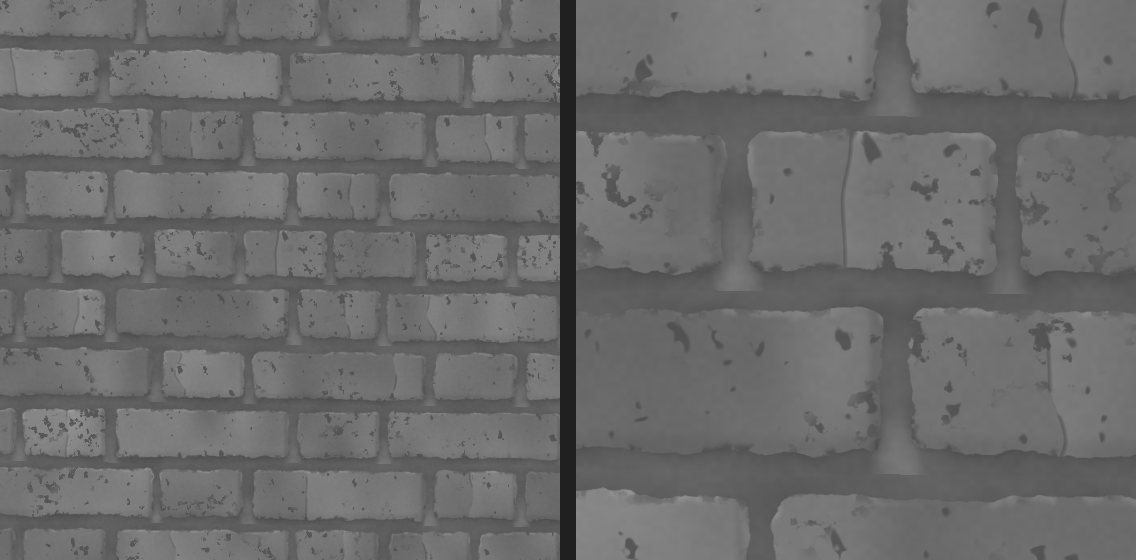
Left: the whole. Right: its middle third, enlarged.
Reproduce this texture procedurally as a WebGL 1 fragment shader.

```glsl
precision highp float;
// Worn grey brick wall: courses of short and long bricks over recessed mortar.
// Each pixel finds its brick, then a rounded-box distance roughened by noise
// drives the shading, chipped rims, cracks, pits and joint shadows.
uniform vec2 u_resolution;

const float PITCH = 0.1069;   // height of one course
const float UNIT = 0.1625;    // short brick plus joint; long bricks take two
const float ROW_SHIFT = 0.244;
const vec2 JOINT = vec2(0.0085, 0.0120);  // half joint widths
const float MORTAR = 0.375;
const float FACE = 0.462;
const float PIT = 0.31;

struct Brick { vec2 local; vec2 halfSize; vec2 id; };

float hash(vec2 p) {
  vec3 q = fract(p.xyx * 0.1031);
  q += dot(q, q.yzx + 33.33);
  return fract((q.x + q.y) * q.z);
}

float valueNoise(vec2 p) {
  vec2 i = floor(p), f = fract(p);
  f = f * f * (3.0 - 2.0 * f);
  return mix(mix(hash(i), hash(i + vec2(1.0, 0.0)), f.x),
             mix(hash(i + vec2(0.0, 1.0)), hash(i + 1.0), f.x), f.y);
}

float fbm(vec2 p) {
  float sum = 0.0, gain = 0.533;
  for (int i = 0; i < 4; i++) {
    sum += gain * valueNoise(p);
    p = p * 2.1 + 17.3;
    gain *= 0.5;
  }
  return sum;
}

// Bond: alternating short and long courses, with all-short and all-long ones.
Brick findBrick(vec2 p) {
  float row = floor(p.y / PITCH + ROW_SHIFT);
  float period = 3.0;
  float start = mod(row, 2.0) < 0.5 ? 0.2805 : 0.523;
  if (row < 0.5) { start = 0.253; period = p.x < start ? 2.0 : 1.0; }
  else if (row < 1.5) { start = 0.185; period = 2.0; }
  else if (abs(row - 4.0) < 0.5) { start = 0.103; period = 1.0; }
  else if (row > 8.5 && p.x > 0.685) period = 1.0;
  float u = (p.x - start) / UNIT;
  float base = floor(u / period) * period;
  bool mixedCourse = period > 2.5;
  bool second = u - base > 1.0;
  float lo = base + (mixedCourse && second ? 1.0 : 0.0);
  float hi = base + (mixedCourse && !second ? 1.0 : period);
  vec2 id = vec2(lo + 40.0, row + 7.0);
  vec2 jitter = vec2(hash(id), hash(id + 5.7)) - 0.5;
  vec2 centre = vec2(start + 0.5 * (lo + hi) * UNIT, (row + 0.5 - ROW_SHIFT) * PITCH);
  vec2 halfSize = 0.5 * vec2((hi - lo) * UNIT, PITCH) - JOINT;
  return Brick(p - centre - jitter * vec2(0.004, 0.003), halfSize, id);
}

float roundedBox(vec2 p, vec2 halfSize, float radius) {
  vec2 d = abs(p) - halfSize + radius;
  return length(max(d, 0.0)) + min(max(d.x, d.y), 0.0) - radius;
}

// Ragged spots, one at most in each grid cell.
float pits(vec2 p, vec2 cells, float chance, float blur) {
  vec2 g = p * cells + 0.35 * (valueNoise(p * 170.0) - 0.5);
  vec2 id = floor(g);
  vec2 spot = 0.35 + 0.3 * vec2(hash(id + 3.1), hash(id + 8.4));
  float radius = 0.06 + 0.13 * hash(id + 1.9);
  float d = length(fract(g) - spot) - radius;
  return step(hash(id), chance) * (1.0 - smoothstep(-blur, blur, d));
}

float mortarTone(Brick b, vec2 p, float d) {
  float tone = MORTAR + 0.07 * (fbm(p * vec2(22.0, 40.0)) - 0.5);
  float below = smoothstep(-0.01, 0.04, b.local.y);
  tone -= (0.018 + 0.04 * below) * exp(-max(d, 0.0) / 0.006);
  // Pale mortar heaped at the foot of the upright joints
  float side = abs(b.local.x) - b.halfSize.x;
  float heap = smoothstep(-0.010, 0.004, side + 0.008 * (fbm(p * 60.0) - 0.5));
  heap *= smoothstep(-0.01, 0.045, b.local.y);
  return tone + 0.075 * heap * (0.5 + fbm(p * 50.0));
}

float brickTone(Brick b, vec2 p, float d, float px) {
  vec2 l = b.local;
  float seed = hash(b.id + 2.3);
  float tone = FACE + 0.06 * (seed - 0.5);
  // Broad, smooth changes across the face
  tone += 0.09 * (valueNoise(vec2(l.x * 17.0, l.y * 9.0) + b.id * 7.1) - 0.5);
  tone += 0.03 * (fbm(p * vec2(25.0, 18.0)) - 0.5);
  // Some faces are split by a curved crack with a step in tone
  float bend = 0.022 * (valueNoise(vec2(l.y * 30.0, seed * 90.0)) - 0.5);
  float split = l.x - (hash(b.id + 6.1) - 0.5) * 1.3 * b.halfSize.x - bend;
  float cracked = step(0.62, hash(b.id + 4.4));
  tone += cracked * 0.045 * smoothstep(-px, px, split) * exp(-max(split, 0.0) * 28.0);
  float crack = 1.0 - smoothstep(0.0006, 0.0012 + px, abs(split));
  tone -= cracked * 0.07 * crack * smoothstep(0.25, 0.5, valueNoise(p * 70.0));
  // Bevels: pale broken top, darker right side and foot
  float rim = smoothstep(-0.006, -0.001, d);
  float worn = smoothstep(0.35, 0.65, valueNoise(p * 75.0));
  tone += 0.06 * rim * worn * smoothstep(0.0, -0.03, l.y);
  tone -= 0.045 * smoothstep(0.011, 0.004, b.halfSize.x - l.x);
  tone -= 0.025 * smoothstep(0.014, 0.003, b.halfSize.y - l.y);
  // Dark chips along the rim, upright scars and clustered specks
  float chips = rim * smoothstep(0.52, 0.68, fbm(p * 95.0 + 4.0));
  chips *= 0.55 + 0.45 * smoothstep(0.0, 0.03, l.y);
  float scars = pits(p, vec2(42.0, 25.0), 0.20, 0.05);
  float patches = smoothstep(0.52, 0.72, fbm(p * 13.0 + 9.0));
  float specks = patches * smoothstep(0.60, 0.70, fbm(p * 110.0));
  specks = max(specks, pits(p + 0.37, vec2(85.0, 70.0), 0.07, 0.1));
  return mix(tone, PIT, 0.85 * max(chips, max(scars, specks)));
}

void main() {
  vec2 p = gl_FragCoord.xy / u_resolution;
  p.y = 1.0 - p.y;
  float px = 1.0 / min(u_resolution.x, u_resolution.y);
  // Courses sag gently to the right
  p.y -= 0.01 * (p.x - 0.5) + 0.005 * (valueNoise(p * vec2(4.0, 6.0)) - 0.5);
  Brick b = findBrick(p);
  float rough = 0.006 * (valueNoise(p * 40.0) - 0.5) + 0.005 * (fbm(p * 110.0) - 0.5);
  float d = roundedBox(b.local, b.halfSize, 0.009) + rough;
  float face = 1.0 - smoothstep(-px, px, d);
  float tone = mix(mortarTone(b, p, d), brickTone(b, p, d, px), face);
  tone += 0.014 * (valueNoise(p * 260.0) - 0.5);
  gl_FragColor = vec4(vec3(tone), 1.0);
}
```
